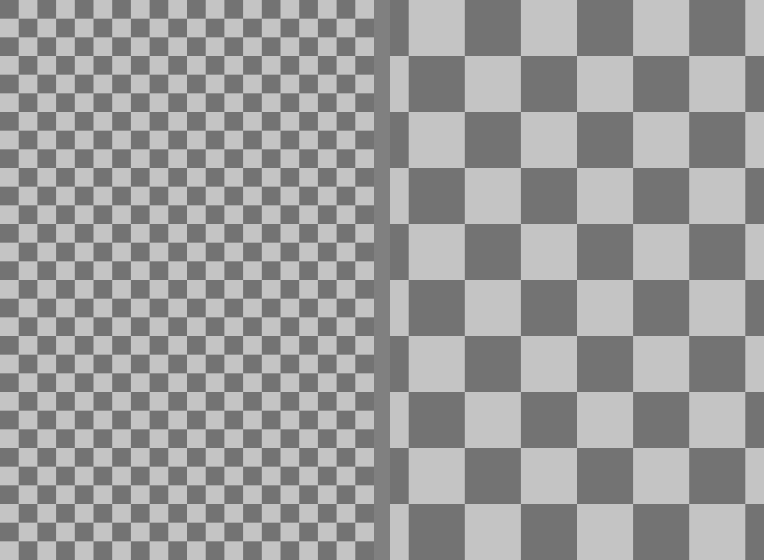
Left: the whole. Right: its middle third, enlarged.
Give the GLSL for this pattern, as a Shadertoy shader.

```glsl
// Signed distance to the nearest cell border: positive in even cells, negative in odd ones
vec2 alternatingCells(vec2 cell) {
    return 0.5 - abs(mod(cell + 0.5, 2.0) - 1.0);
}

void mainImage(out vec4 fragColor, in vec2 fragCoord) {
    // Even counts on both axes keep the checker seamless
    vec2 cellCount = vec2(20.0, 30.0);
    vec2 cell = fragCoord / iResolution.xy * cellCount;

    // Borders smoothed over one pixel
    vec2 pixelSize = cellCount / iResolution.xy;
    vec2 side = clamp(2.0 * alternatingCells(cell) / pixelSize, -1.0, 1.0);
    float lightness = 0.5 + 0.5 * side.x * side.y;

    vec3 darkGrey = vec3(0.45);
    vec3 lightGrey = vec3(0.77);
    fragColor = vec4(mix(darkGrey, lightGrey, lightness), 1.0);
}
```
